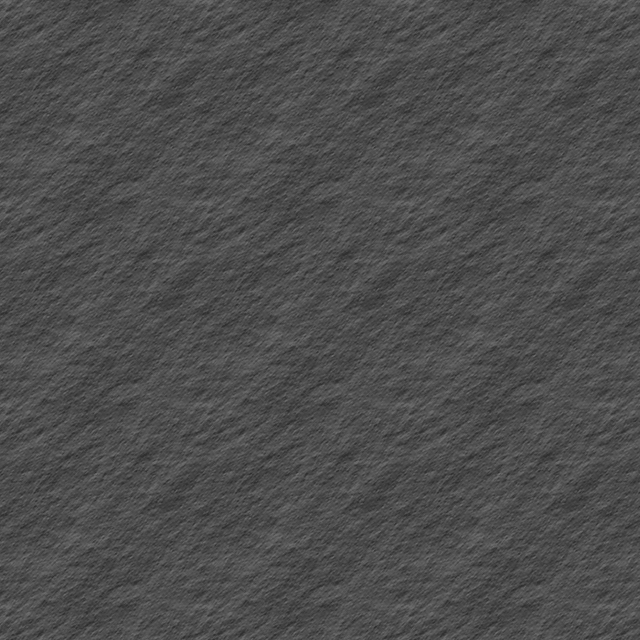
Give the GLSL for this texture, as a WebGL 2 fragment shader.

```glsl
#version 300 es
precision highp float;

uniform vec2 u_resolution;
out vec4 fragColor;

const float TAU = 6.2831853;

vec3 hash3(vec3 p) {
    p = fract(p * vec3(0.1031, 0.1030, 0.0973));
    p += dot(p, p.yxz + 33.33);
    return fract((p.xxy + p.yzz) * p.zyx);
}

// Lit slope of a tiling field of cellular bumps, stretched along the diagonal
float bumpSlope(vec2 p, float cells, float seed) {
    p *= cells;
    vec2 base = floor(p);
    float slope = 0.0;
    for (int y = -1; y <= 1; y++) {
        for (int x = -1; x <= 1; x++) {
            vec2 cell = base + vec2(x, y);
            vec3 rnd = hash3(vec3(mod(cell, cells), seed));
            vec2 d = p - cell - rnd.xy;
            vec2 grain = vec2(d.x + d.y, 1.5 * (d.y - d.x)) * 0.7071;
            float falloff = max(0.0, 1.0 - dot(grain, grain));
            slope -= (rnd.z - 0.5) * 4.0 * falloff * dot(grain, vec2(0.4, 1.0));
        }
    }
    return slope;
}

void main() {
    // Square tile, a little under a third of the canvas
    vec2 tile = gl_FragCoord.xy / u_resolution / 0.315;

    // Broad uneven tone
    float shade = 0.303;
    shade += 0.008 * sin(TAU * (tile.y - tile.x) + 1.2 * sin(TAU * tile.x));
    shade += 0.006 * sin(TAU * (2.0 * tile.y - tile.x) + 1.5 * sin(TAU * tile.y + 2.0));

    // Embossed relief, from wide creases to fine grain
    float cells = 5.0;
    float strength = 0.022;
    for (int i = 0; i < 5; i++) {
        shade += strength * bumpSlope(tile, cells, float(i) * 17.0 + 3.0);
        cells *= 2.0;
        strength *= 1.34;
    }

    // Faint twill across the grain
    shade += 0.009 * sin(TAU * dot(tile, vec2(44.0, 36.0)));

    fragColor = vec4(vec3(clamp(shade, 0.19, 0.42)), 1.0);
}
```
